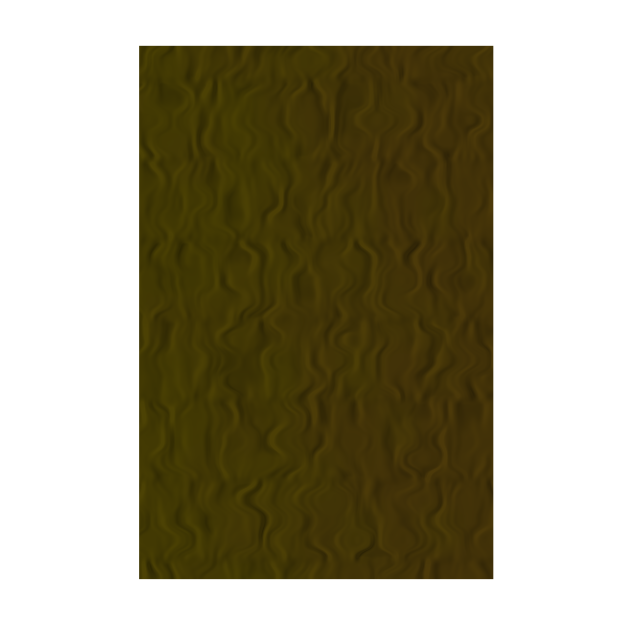
Give the GLSL for this texture, as a WebGL 2 fragment shader.

```glsl
#version 300 es
precision highp float;
// A dark olive panel of crinkled cloth centred on a white ground.
// Eight seamed bands per tile hold upright wrinkles: stretched, meandering
// noise that wraps in both directions, shaded as a relief lit from the side.

uniform vec2 u_resolution;
out vec4 outColor;

const vec3 GROUND = vec3(1.0);
const vec3 OLIVE = vec3(0.252, 0.218, 0.012);   // left side of the panel
const vec3 UMBER = vec3(0.252, 0.190, 0.030);   // right side of the panel
const vec2 PANEL_MIN = vec2(0.2174, 0.0951);
const vec2 PANEL_MAX = vec2(0.7708, 0.9284);

const float BANDS = 8.0;             // seamed bands down the tile
const float WRINKLES = 64.0;         // wrinkle cells across the tile
const float WRINKLE_ROWS = 2.2;      // wrinkle cells up each band
const float MEANDER_CELLS = 28.0;    // sideways wander: cells across
const float MEANDER_ROWS = 4.0;      // sideways wander: cells up a band
const float MEANDER = 1.15;          // wander in wrinkle cells
const float FINE_WEIGHT = 0.28;
const float SEAM_BLEND = 0.07;       // half height of a seam, in bands
const float PUCKER = 0.32;           // strength of short folds at seams
const float RELIEF = 0.36;
const float CREASE_DEPTH = 0.13;
const float SEAM_SHADE = 0.035;
const float LIGHT_STEP = 0.0036;

float hash(ivec2 cell, int seed) {
    uint n = uint(cell.x) * 1597334677u ^ uint(cell.y) * 3812015801u;
    n ^= uint(seed) * 2654435769u;
    n = (n ^ (n >> 15)) * 2246822519u;
    n = (n ^ (n >> 13)) * 3266489917u;
    return float((n ^ (n >> 16)) >> 8) / 16777216.0;
}

// Value noise that wraps after period.x cells across.
float noise(vec2 p, float periodX, int seed) {
    vec2 cell = floor(p);
    vec2 f = p - cell;
    f = f * f * f * (f * (f * 6.0 - 15.0) + 10.0);
    int x0 = int(mod(cell.x, periodX));
    int x1 = int(mod(cell.x + 1.0, periodX));
    int y = int(cell.y);
    float low = mix(hash(ivec2(x0, y), seed), hash(ivec2(x1, y), seed), f.x);
    float high = mix(hash(ivec2(x0, y + 1), seed), hash(ivec2(x1, y + 1), seed), f.x);
    return mix(low, high, f.y);
}

// Wrinkles of one band; v runs from 0 to 1 between its seams.
float bandHeight(float x, float v, float band) {
    int seed = int(mod(band, BANDS)) * 7 + 1;
    float wander = noise(vec2(x * MEANDER_CELLS, v * MEANDER_ROWS), MEANDER_CELLS, seed);
    float across = x * WRINKLES + MEANDER * (wander - 0.5) * 2.0;
    float coarse = noise(vec2(across, v * WRINKLE_ROWS), WRINKLES, seed + 1);
    float fine = noise(vec2(across * 2.0, v * WRINKLE_ROWS * 2.0), WRINKLES * 2.0, seed + 2);
    return coarse + FINE_WEIGHT * fine;
}

float seamWeight(float y) {
    float d = abs(fract(y * BANDS + 0.5) - 0.5) / SEAM_BLEND;
    return exp(-d * d);
}

// Neighbouring bands melt together at each seam, with short puckers on top.
float clothHeight(vec2 p) {
    float t = p.y * BANDS;
    float seam = floor(t + 0.5);
    float offset = t - seam;
    float above = bandHeight(p.x, offset, seam);
    float below = bandHeight(p.x, offset + 1.0, seam - 1.0);
    float h = mix(below, above, smoothstep(-SEAM_BLEND, SEAM_BLEND, offset));
    float folds = WRINKLES * 1.5;
    float pucker = noise(vec2(p.x * folds, 0.5), folds, int(mod(seam, BANDS)) + 90);
    return h + PUCKER * seamWeight(p.y) * pucker;
}

vec3 clothColor(vec2 p) {
    // Side light on the wrinkles, with a weaker share from above.
    vec2 side = vec2(LIGHT_STEP, 0.0);
    float height = clothHeight(p);
    float slope = clothHeight(p + side) - clothHeight(p - side);
    slope += 0.35 * (height - clothHeight(p + side.yx));
    float crease = 1.0 - smoothstep(0.12, 0.5, height);
    float shade = 1.02 + RELIEF * clamp(slope, -0.65, 0.45);
    shade -= CREASE_DEPTH * crease + SEAM_SHADE * seamWeight(p.y);

    // Slow drift from olive to umber, broken up by soft mottling.
    float drift = smoothstep(PANEL_MIN.x, PANEL_MAX.x, p.x);
    float mottle = noise(p * vec2(16.0, 12.0), 16.0, 200) - 0.5;
    return mix(OLIVE, UMBER, clamp(drift + 0.5 * mottle, 0.0, 1.0)) * shade;
}

void main() {
    vec2 p = gl_FragCoord.xy / u_resolution;
    vec2 edge = min(p - PANEL_MIN, PANEL_MAX - p) * u_resolution;
    vec2 cover = clamp(edge + 0.5, 0.0, 1.0);
    outColor = vec4(mix(GROUND, clothColor(p), cover.x * cover.y), 1.0);
}
```
